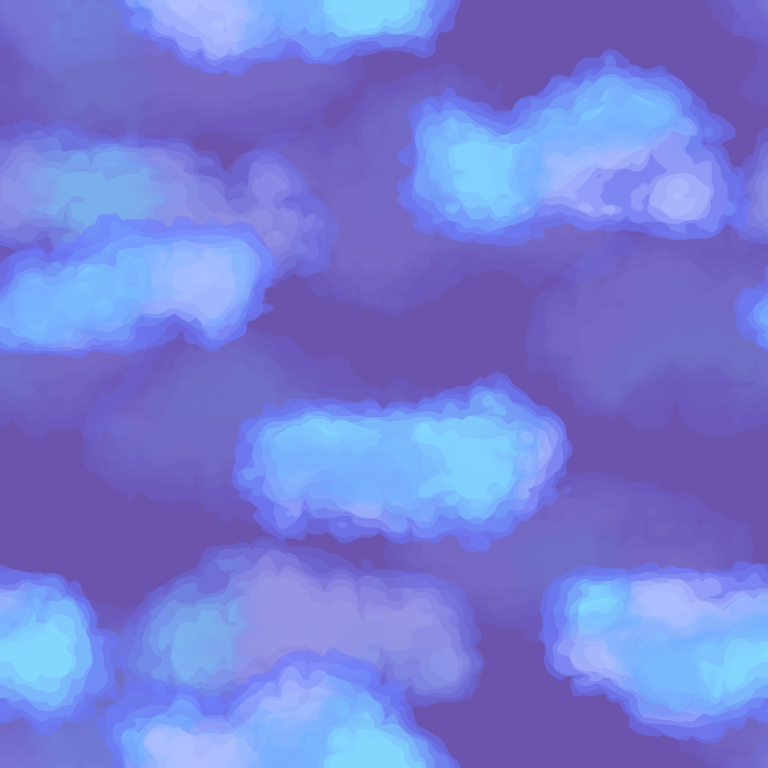
This texture is drawn by a WebGL 1 fragment shader. Its source:

```glsl
precision highp float;
// Seamless watercolour sky: layered translucent clouds over dusky violet.
uniform vec2 u_resolution;

const int LAYERS = 7;            // washes per cloud
const int PUFFS = 5;             // round lobes per cloud
const int MAX_CLOUDS = 6;        // largest bank
const float WASH_DEPTH = 0.054;  // inset of the innermost wash
const float PUFF_GAP = 0.063;    // spacing of lobes along a cloud
const float PUFF_BLEND = 0.055;  // softness of the join between lobes
const float TINT_STEPS = 9.0;    // flat patches of pigment
const vec2 JITTER = vec2(0.08, 0.05);

const vec3 GROUND = vec3(0.420, 0.328, 0.680);
const vec3 RIM = vec3(0.415, 0.470, 1.000);
const vec3 SKY = vec3(0.475, 0.720, 1.000);
const vec3 PALE = vec3(0.710, 0.780, 1.000);
const vec3 CYAN = vec3(0.540, 0.930, 1.000);
const vec3 MAUVE = vec3(0.710, 0.690, 0.930);

// Per-pixel edge wobble and pigment choice of every wash
float ripple[LAYERS];
float pigment[LAYERS];

float hash(vec3 p) {
  p = fract(p * vec3(0.1031, 0.1030, 0.0973));
  p += dot(p, p.yzx + 33.33);
  return fract((p.x + p.y) * p.z);
}

// Value noise on a lattice that wraps after freq cells
float noise(vec2 p, float freq, float seed) {
  p *= freq;
  vec2 cell = floor(p), f = p - cell;
  f = f * f * f * (f * (f * 6.0 - 15.0) + 10.0);
  vec2 a = mod(cell, freq), b = mod(cell + 1.0, freq);
  return mix(mix(hash(vec3(a, seed)), hash(vec3(b.x, a.y, seed)), f.x),
             mix(hash(vec3(a.x, b.y, seed)), hash(vec3(b, seed)), f.x), f.y);
}

float smoothMin(float a, float b, float k) {
  float h = max(k - abs(a - b), 0.0) / k;
  return min(a, b) - 0.25 * h * h * k;
}

// Depth inside a cloud: positive within, negative outside
float cloudDepth(vec2 q, float size, float seed) {
  float d = 1.0;
  q /= size;
  for (int j = 0; j < PUFFS; j++) {
    float fj = float(j);
    float along = fj - 0.5 * float(PUFFS - 1);
    float lift = (hash(vec3(fj, seed, 3.0)) - 0.5) * 0.07;
    float radius = mix(0.068, 0.104, hash(vec3(fj, seed, 7.0))) - 0.004 * along * along;
    vec2 offset = q - vec2(along * PUFF_GAP, lift);
    d = smoothMin(d, length(offset * vec2(0.87, 1.0)) - radius, PUFF_BLEND);
  }
  return -d * size;
}

// Prepares the washes shared by all clouds
void mixWashes(vec2 p) {
  float swell = 0.040 * (noise(p, 14.0, 11.0) - 0.5);
  float scallop = 0.014 * (abs(2.0 * noise(p, 29.0, 17.0) - 1.0) - 0.4);
  for (int k = 0; k < LAYERS; k++) {
    float seed = 40.0 + 5.0 * float(k);
    float billow = abs(2.0 * noise(p, 25.0, seed) - 1.0) - 0.4;
    float grain = noise(p, 58.0, seed + 2.0) - 0.5;
    ripple[k] = swell + scallop + 0.010 * billow + 0.010 * grain;
    // Bent coordinates give the pigment patches ragged outlines
    vec2 bent = p + 0.045 * vec2(billow, noise(p, 21.0, seed + 3.0) - 0.5) + 0.02 * grain;
    float region = 0.5 + 1.25 * (noise(bent, 8.0, 31.0) - 0.5);
    float t = (region + 0.12 * (noise(bent, 18.0, seed + 4.0) - 0.5)) * TINT_STEPS;
    pigment[k] = (floor(t) + smoothstep(0.8, 1.0, fract(t))) / TINT_STEPS;
  }
}

// Paints a bank of clouds along a wrapped, jittered lattice
vec3 paintBank(vec3 color, vec2 p, int count, vec2 start, vec2 stride, float size,
               float opacity, float firstWash, float dust, float bankSeed) {
  float soft = 0.9 / min(u_resolution.x, u_resolution.y);
  for (int i = 0; i < MAX_CLOUDS; i++) {
    if (i >= count) break;
    float seed = bankSeed + 9.0 * float(i);
    vec2 shake = vec2(hash(vec3(seed, 1.0, 5.0)), hash(vec3(seed, 2.0, 8.0))) - 0.5;
    vec2 q = p - start - stride * float(i) - shake * JITTER;
    q -= floor(q + 0.5);
    float depth = cloudDepth(q, size, seed);
    if (depth < -0.06) continue;
    for (int k = 0; k < LAYERS; k++) {
      float inner = float(k) / float(LAYERS - 1);
      float cover = smoothstep(-soft, soft, depth + ripple[k] - WASH_DEPTH * pow(inner, 1.2));
      vec3 tint = mix(SKY, PALE, smoothstep(0.45, 0.75, pigment[k]));
      tint = mix(tint, CYAN, smoothstep(0.42, 0.15, pigment[k]) * inner);
      tint = mix(tint, MAUVE, dust * smoothstep(0.1, 0.6, pigment[k]));
      vec3 wash = mix(RIM, tint, smoothstep(0.0, 0.62, inner));
      color = mix(color, wash, cover * (k == 0 ? firstWash : opacity));
    }
  }
  return color;
}

void main() {
  vec2 p = gl_FragCoord.xy / u_resolution;
  mixWashes(p);
  vec3 color = GROUND;
  // Faint mist, dusty haze, then bright clouds in front
  color = paintBank(color, p, 6, vec2(0.10, 0.08), vec2(0.618, 0.1667), 1.25, 0.038, 0.13, 0.6, 100.0);
  color = paintBank(color, p, 2, vec2(0.25, 0.74), vec2(0.17, 0.41), 1.18, 0.18, 0.28, 0.8, 200.0);
  color = paintBank(color, p, 5, vec2(0.95, 0.20), vec2(-0.4, 0.2), 1.04, 0.38, 0.52, 0.0, 300.0);
  gl_FragColor = vec4(color, 1.0);
}
```
